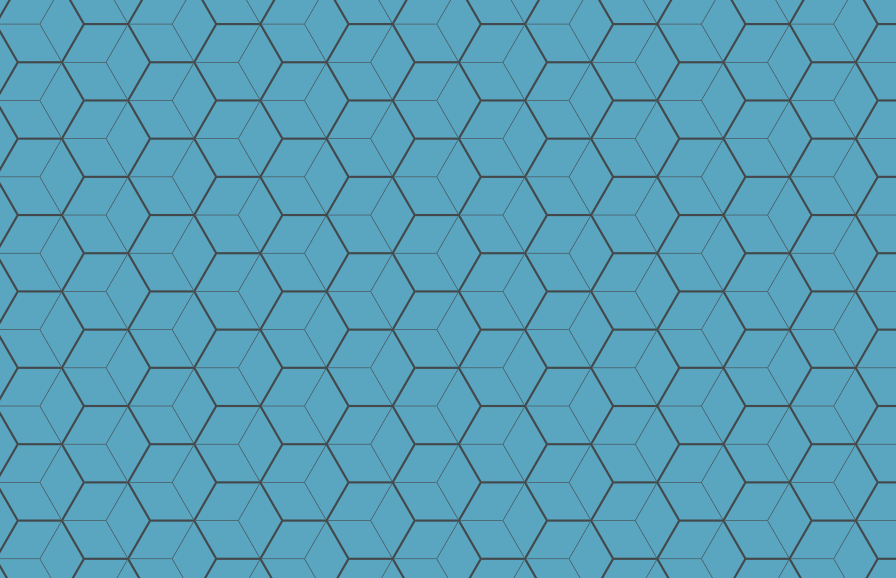
Reproduce this pattern procedurally as a Shadertoy shader.

```glsl
// Flat-topped hexagons outlined in bold, each split into three rhombi by
// hairline spokes, so the tiling reads as stacked cubes. Nearest hexagon centre
// comes from two offset grids; lines are drawn from distances with box coverage.

#define HEX_SIDE      0.04922               // fraction of canvas width
#define FIRST_CENTRE  vec2(0.1183, 0.0695)  // from top left, in canvas widths
#define OUTLINE_WIDTH 0.049                 // in hexagon sides
#define SPOKE_WIDTH   0.014                 // in hexagon sides
#define FILL_COLOUR   vec3(0.353, 0.651, 0.757)
#define LINE_COLOUR   vec3(0.262, 0.282, 0.294)

const float ROOT3 = sqrt(3.0);

// Offset from the nearest centre of a hexagon grid with unit sides
vec2 hexLocal(vec2 p) {
    vec2 period = vec2(3.0, ROOT3);
    vec2 a = mod(p + 0.5 * period, period) - 0.5 * period;
    vec2 b = mod(p, period) - 0.5 * period;
    return dot(a, a) < dot(b, b) ? a : b;
}

// Distance inward from the hexagon outline
float outlineDistance(vec2 p) {
    p = abs(p);
    return 0.5 * ROOT3 - max(p.y, dot(p, vec2(0.5 * ROOT3, 0.5)));
}

// Distance to a unit segment from the centre along a direction
float spokeDistance(vec2 p, vec2 direction) {
    return length(p - direction * clamp(dot(p, direction), 0.0, 1.0));
}

// Share of a pixel covered by a line; stays correct below one pixel wide
float lineCoverage(float dist, float width, float pixel) {
    float halfWidth = 0.5 * width;
    float span = clamp(dist + 0.5 * pixel, -halfWidth, halfWidth)
               - clamp(dist - 0.5 * pixel, -halfWidth, halfWidth);
    return span / pixel;
}

void mainImage(out vec4 fragColor, in vec2 fragCoord) {
    // Position in hexagon sides, measured down from the top left
    vec2 fromTop = vec2(fragCoord.x, iResolution.y - fragCoord.y) / iResolution.x;
    vec2 p = hexLocal((fromTop - FIRST_CENTRE) / HEX_SIDE);
    float pixel = 1.0 / (iResolution.x * HEX_SIDE);

    // Spokes run left, upper right and lower right; fold the mirrored pair
    vec2 folded = vec2(p.x, abs(p.y));
    float spoke = min(spokeDistance(folded, vec2(-1.0, 0.0)),
                      spokeDistance(folded, vec2(0.5, 0.5 * ROOT3)));

    float ink = max(lineCoverage(outlineDistance(p), OUTLINE_WIDTH, pixel),
                    lineCoverage(spoke, SPOKE_WIDTH, pixel));
    fragColor = vec4(mix(FILL_COLOUR, LINE_COLOUR, ink), 1.0);
}
```
